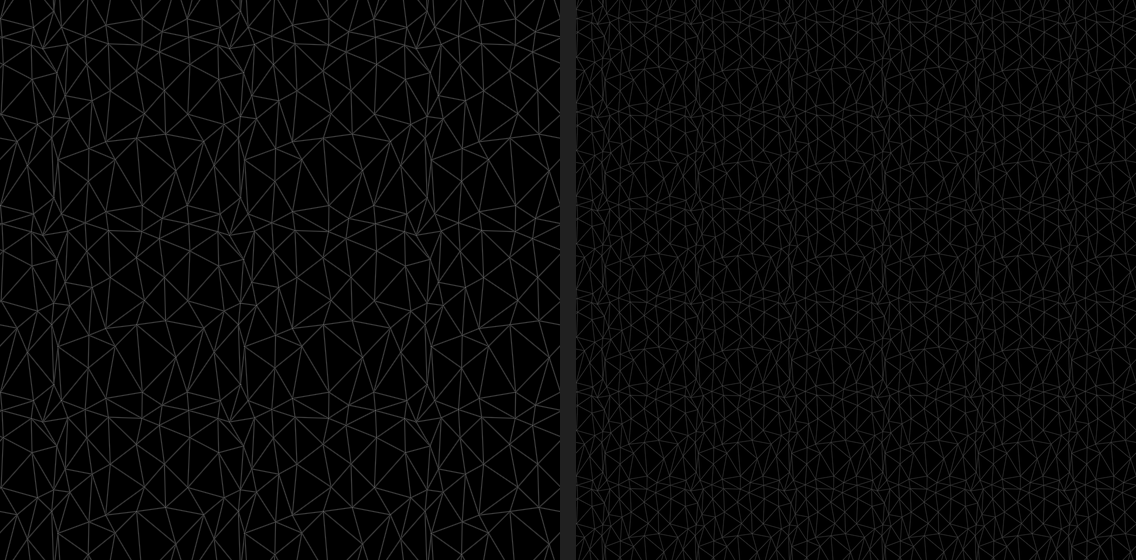
Left, the tile; right, the same tile 2 across and 2 down.
Reproduce this pattern procedurally as a WebGL 2 fragment shader.

```glsl
#version 300 es
precision highp float;
// Draws a seamless mesh of hairline grey triangles with faint bright joints on black.

uniform vec2 u_resolution;
out vec4 fragColor;

const float TAU = 6.2831853;
const float REPEATS = 3.0;               // copies of the mesh along each side
const vec2 CELLS = vec2(8.0, 5.0);       // joints per copy; the column count is even
const float JITTER = 0.74;               // spread of a joint, in cells
const vec2 DRIFT = vec2(0.4, 0.15);      // slow shift that opens and packs the mesh
const vec2 SPARSE_SPOT = vec2(0.8, 0.2); // most open place, as a share of a copy
const float LINE_RADIUS = 0.002;         // canvas units
const float JOINT_RADIUS = 0.0027;
const vec3 BACKGROUND = vec3(0.0);
const vec3 LINE_COLOR = vec3(0.24);
const vec3 JOINT_COLOR = vec3(0.42);

// Integer hash giving two values from 0 to 1.
vec2 hash2(vec2 cell, uint seed) {
    uvec2 h = uvec2(cell) * uvec2(1597u, 3163u) + seed;
    h = (h ^ (h.yx >> 3u)) * 747796405u + 289133u;
    h = (h ^ (h.yx >> 15u)) * 277803737u;
    h ^= h.yx >> 13u;
    return vec2(h & 65535u) / 65535.0;
}

// Scattered joint of a grid with staggered columns, in canvas units; wraps.
vec2 jointAt(vec2 cell, vec2 grid) {
    vec2 offset = (hash2(mod(cell, CELLS), 71u) - 0.5) * JITTER;
    offset += DRIFT * sin(TAU * (cell / CELLS - SPARSE_SPOT));
    offset.y += 0.5 * mod(cell.x, 2.0);
    return (cell + offset) / grid;
}

float segmentDistance(vec2 p, vec2 a, vec2 b) {
    vec2 ab = b - a;
    vec2 ap = p - a;
    return length(ap - ab * clamp(dot(ap, ab) / dot(ab, ab), 0.0, 1.0));
}

float side(vec2 a, vec2 b, vec2 p) {
    vec2 ab = b - a;
    vec2 ap = p - a;
    return ab.x * ap.y - ab.y * ap.x;
}

// True if the line through a and b parts p from q.
bool separates(vec2 a, vec2 b, vec2 p, vec2 q) {
    return side(a, b, p) * side(a, b, q) < 0.0;
}

// Distance to the shorter diagonal that stays inside the quad a b c d.
float diagonalDistance(vec2 p, vec2 a, vec2 b, vec2 c, vec2 d) {
    bool insideAC = separates(a, c, b, d);
    bool insideBD = separates(b, d, a, c);
    bool useAC = !insideBD || (insideAC && distance(a, c) < distance(b, d));
    return useAC ? segmentDistance(p, a, c) : segmentDistance(p, b, d);
}

// Nearest distances: x to a mesh line, y to a joint.
vec2 meshDistance(vec2 p, vec2 grid) {
    vec2 home = floor(p * grid);
    vec2 nearest = vec2(1.0);
    for (int j = -2; j <= 2; j++) {
        for (int i = -2; i <= 2; i++) {
            vec2 cell = home + vec2(i, j);
            // Corners of the quad; its two columns are staggered.
            vec2 a = jointAt(cell, grid);
            vec2 b = jointAt(cell + vec2(1.0, 0.0), grid);
            vec2 c = jointAt(cell + vec2(1.0, 1.0), grid);
            vec2 d = jointAt(cell + vec2(0.0, 1.0), grid);
            float line = min(segmentDistance(p, a, b), segmentDistance(p, a, d));
            line = min(line, diagonalDistance(p, a, b, c, d));
            nearest = min(nearest, vec2(line, distance(p, a)));
        }
    }
    return nearest;
}

// Soft stroke that fades evenly from its centre to its rim.
float softStroke(float dist, float radius) {
    return clamp(1.0 - dist / radius, 0.0, 1.0);
}

void main() {
    vec2 uv = gl_FragCoord.xy / u_resolution;
    vec2 dist = meshDistance(uv, CELLS * REPEATS);
    vec3 color = mix(BACKGROUND, LINE_COLOR, softStroke(dist.x, LINE_RADIUS));
    color = max(color, JOINT_COLOR * softStroke(dist.y, JOINT_RADIUS));
    fragColor = vec4(color, 1.0);
}
```
